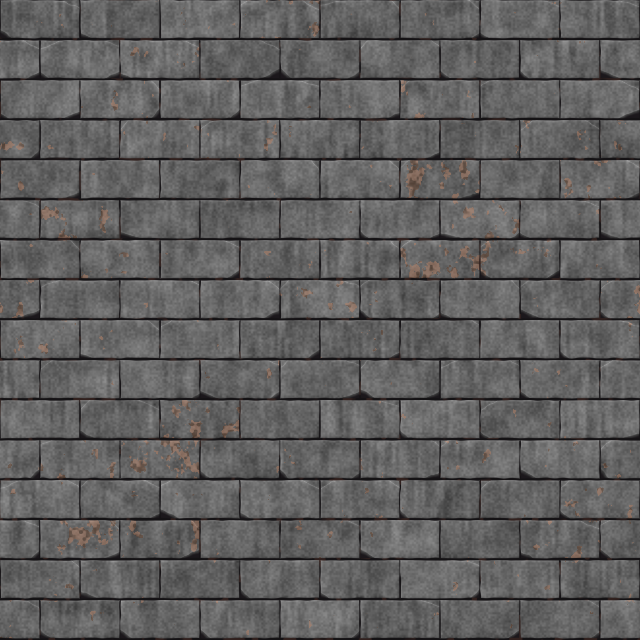
A three.js fragment shader for this texture:

```glsl
// Weathered grey block wall in running bond: dark joints, lit upper edges,
// chipped corners, vertical grime streaks and patches of rusty staining.
// Each block is a signed distance in canvas units, varied by hashes and noise.
varying vec2 vUv;

#define COLUMNS 8.0
#define ROWS 16.0
#define SIDE_GAP 0.0010
#define BOTTOM_GAP 0.0030
#define TOP_GAP 0.0006
#define SOFT 0.0011
#define CHIP_CHANCE 0.36
#define RUST_AMOUNT 0.27
#define STONE vec3(0.405, 0.405, 0.405)
#define JOINT vec3(0.080, 0.070, 0.080)
#define RUST_LIGHT vec3(0.570, 0.455, 0.395)
#define RUST_DARK vec3(0.380, 0.305, 0.260)

float hash(vec2 p) {
  vec3 q = fract(vec3(p.xyx) * vec3(0.1031, 0.1030, 0.0973));
  q += dot(q, q.yzx + 33.33);
  return fract((q.x + q.y) * q.z);
}

float noise(vec2 p) {
  vec2 i = floor(p), f = fract(p);
  f = f * f * (3.0 - 2.0 * f);
  return mix(mix(hash(i), hash(i + vec2(1.0, 0.0)), f.x),
             mix(hash(i + vec2(0.0, 1.0)), hash(i + vec2(1.0, 1.0)), f.x), f.y);
}

float fbm(vec2 p) {
  float sum = 0.0, weight = 0.5;
  for (int i = 0; i < 4; i++) {
    sum += weight * noise(p);
    p = p * 2.03 + 17.3;
    weight *= 0.5;
  }
  return sum;
}

// Signed distance to a slanted corner cut, positive on the block side
float cornerCut(vec2 fromCorner, vec2 size) {
  return (dot(fromCorner, 1.0 / size) - 1.0) / length(1.0 / size);
}

void main() {
  // Block layout: every other course is shifted by half a block
  vec2 blockSize = vec2(1.0 / COLUMNS, 1.0 / ROWS);
  vec2 grid = vUv / blockSize;
  float row = floor(grid.y);
  grid.x += 0.5 * (1.0 - mod(row, 2.0));
  vec2 id = vec2(mod(floor(grid.x), COLUMNS), row);
  vec2 local = fract(grid) * blockSize;
  vec2 shift = 37.0 * vec2(hash(id + 3.7), hash(id + 8.1));

  // Slightly uneven distances to the four sides
  vec2 wobble = vec2(noise(vUv * 75.0), noise(vUv * 75.0 + 41.0)) - 0.5;
  vec2 low = local - vec2(SIDE_GAP, BOTTOM_GAP) + wobble * 0.0016;
  vec2 high = blockSize - local - vec2(SIDE_GAP, TOP_GAP) + wobble.yx * 0.0012;
  float block = min(min(low.x, low.y), min(high.x, high.y));

  // Stone face: block tone, clouds, streaks running down, fine grain
  float cloud = fbm(vUv * 38.0 + shift);
  float streak = noise(vUv * vec2(170.0, 20.0) + shift);
  float grain = noise(vUv * 310.0);
  float grime = smoothstep(0.35, 0.85, noise(vUv * vec2(30.0, 16.0) + shift));
  float tone = 0.05 * (hash(id + 21.0) - 0.5) + 0.20 * (cloud - 0.47)
             + (0.05 + 0.09 * grime) * (streak - 0.55) + 0.09 * (grain - 0.5);

  // Rust: strong on a few blocks, faint specks on the others
  float rustiness = pow(hash(id * 1.7 + 51.0), 6.0);
  float stain = fbm(vUv * vec2(62.0, 48.0) + 90.0) + 0.10 * (grain - 0.5);
  float threshold = 0.765 - RUST_AMOUNT * rustiness;
  float rust = smoothstep(threshold, threshold + 0.035, stain);
  vec3 rustColor = mix(RUST_DARK, RUST_LIGHT,
                       smoothstep(0.22, 0.6, noise(vUv * 190.0 + 7.0)));
  vec3 color = STONE + tone;
  color = mix(color, rustColor + 0.5 * tone, rust * 0.9);

  // Worn edge light on top and left, shade on bottom and right
  float wear = smoothstep(0.15, 0.7, noise(vUv * 48.0 + shift));
  color += 0.17 * (0.35 + 0.65 * wear) * exp(-max(high.y, 0.0) / 0.0016);
  color += 0.09 * wear * exp(-max(low.x, 0.0) / 0.0014);
  color -= 0.09 * exp(-max(low.y, 0.0) / 0.0022);
  color -= 0.06 * exp(-max(high.x, 0.0) / 0.0018);

  // Chipped corners: pale bevels above, dark broken facets below
  for (int i = 0; i < 4; i++) {
    float right = mod(float(i), 2.0), top = floor(float(i) / 2.0);
    vec2 seed = id + vec2(13.0 + 9.0 * right, 29.0 + 11.0 * top);
    float present = step(hash(seed), CHIP_CHANCE);
    float spread = hash(seed + 5.3);
    vec2 size = vec2(mix(0.012, 0.034, spread * spread),
                     mix(0.007, 0.015, hash(seed + 9.7)));
    vec2 corner = vec2(mix(low.x, high.x, right), mix(low.y, high.y, top));
    float cut = cornerCut(corner, size) + 0.0022 * (noise(vUv * 110.0) - 0.5);
    float facet = present * (1.0 - smoothstep(-SOFT, SOFT, cut));
    float depth = smoothstep(0.0, 0.006, -cut);
    vec3 broken = mix(color * 0.62, JOINT * 1.3, depth);
    color = mix(color, mix(broken, color * 0.94, top), facet);
    color += present * mix(0.07, 0.13, top) * exp(-abs(cut) / 0.0011);
  }

  // Joints, with occasional reddish grit
  float grit = smoothstep(0.66, 0.85, noise(vUv * 85.0 + 63.0));
  vec3 joint = mix(JOINT, vec3(0.25, 0.16, 0.14), grit * 0.65);
  color = mix(joint, color, smoothstep(-SOFT, SOFT, block));
  gl_FragColor = vec4(clamp(color, 0.0, 1.0), 1.0);
}
```
